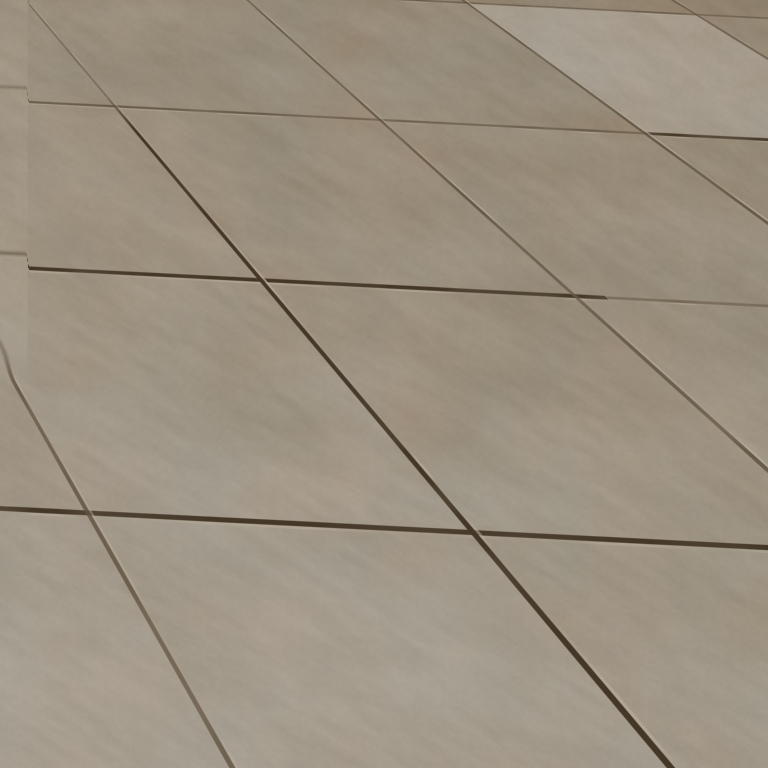
A Shadertoy shader for this texture:

```glsl
// Worn beige stone floor tiles with dark joints, seen in slanted perspective.

const vec3 WARM_STONE = vec3(0.575, 0.525, 0.452);
const vec3 PALE_STONE = vec3(0.655, 0.620, 0.565);
const vec3 JOINT_DARK = vec3(0.265, 0.215, 0.155);
const vec3 JOINT_WORN = vec3(0.440, 0.385, 0.310);
const vec3 EDGE_LIGHT = vec3(0.720, 0.675, 0.600);

float hash(vec2 p) {
    return fract(sin(dot(p, vec2(127.1, 311.7))) * 43758.5453);
}

float noise(vec2 p) {
    vec2 i = floor(p), f = fract(p);
    f = f * f * (3.0 - 2.0 * f);
    return mix(mix(hash(i), hash(i + vec2(1, 0)), f.x),
               mix(hash(i + vec2(0, 1)), hash(i + vec2(1, 1)), f.x), f.y);
}

float fbm(vec2 p) {
    float sum = 0.0, amp = 0.5;
    for (int i = 0; i < 5; i++) {
        sum += amp * noise(p);
        p = mat2(1.6, 1.2, -1.2, 1.6) * p + 7.3;
        amp *= 0.5;
    }
    return sum;
}

// Canvas position (y down) to tile coordinates: x counts columns, y counts rows.
vec2 floorCoord(vec2 p) {
    vec2 corner = vec2(0.1497, 0.1385);
    vec2 columnStep = vec2(0.3451, 0.0176);
    vec2 rowStep = vec2(0.1371, 0.1693);
    float recession = 0.156;
    return 1.0 + inverse(mat2(columnStep, rowStep + recession * p)) * (p - corner);
}

// Signed canvas distances to the nearest column joint and row joint.
vec2 jointDistance(vec2 p, vec2 grid) {
    float e = 0.001;
    vec2 dx = (floorCoord(p + vec2(e, 0)) - grid) / e;
    vec2 dy = (floorCoord(p + vec2(0, e)) - grid) / e;
    return (grid - round(grid)) / sqrt(dx * dx + dy * dy);
}

float band(float d, float halfWidth, float blur) {
    return 1.0 - smoothstep(halfWidth - blur, halfWidth + blur, abs(d));
}

// Stone tint: paler toward the near left, with clouds, streaks and per-tile shifts.
vec3 stone(vec2 p, vec2 grid) {
    vec2 tile = floor(grid);
    float pale = 0.2 + 0.75 * p.y - 0.27 * (p.x - 0.3);
    pale += 0.12 * (hash(tile + 3.0) - 0.5);
    pale += 0.75 * float(tile == vec2(3, 0)) - 0.3 * float(tile.y < 0.0);
    pale += 0.7 * (fbm(grid * vec2(3.0, 4.0) + tile * 5.7) - 0.48);

    vec2 along = mat2(0.85, -0.53, 0.53, 0.85) * p;
    float streak = fbm(along * vec2(22.0, 85.0)) - 0.48;
    float grain = noise(p * 230.0) - 0.5;
    float blush = fbm(p * 11.0 + 31.0) - 0.48;
    vec3 color = mix(WARM_STONE, PALE_STONE, clamp(pale, -0.2, 1.15));
    return color + 0.045 * streak + 0.012 * grain + blush * vec3(0.03, -0.005, -0.02);
}

// Lays one joint over the color: a dark gap with a chipped light rim beside it.
vec3 addJoint(vec3 color, float d, float halfWidth, float depth, float chips, float blur) {
    float rim = band(d - halfWidth * 1.5, halfWidth * 0.6, blur);
    color = mix(color, EDGE_LIGHT, rim * chips);
    vec3 gap = mix(JOINT_WORN, JOINT_DARK, depth);
    return mix(color, gap, band(d, halfWidth, blur) * mix(0.72, 1.0, depth));
}

void mainImage(out vec4 fragColor, in vec2 fragCoord) {
    vec2 p = fragCoord / iResolution.xy;
    p.y = 1.0 - p.y;

    // A narrow strip at the far left is slipped upward and faded.
    float strip = (1.0 - smoothstep(0.034, 0.038, p.x)) * (1.0 - smoothstep(0.45, 0.5, p.y));
    vec2 q = p + vec2(0.0, 0.018 * strip);
    vec2 grid = floorCoord(q);
    vec2 line = round(grid);
    vec2 d = jointDistance(q, grid);

    vec3 color = stone(p, grid) + 0.02 * strip;

    // Joint depth differs by line and by segment, and chips run along it.
    float columnDepth = line.x == 1.0 ? smoothstep(0.9, 1.2, grid.y) : 0.3;
    float rowDepth = line.y >= 2.0 ? 0.9 : 0.25;
    rowDepth *= 1.0 - 0.95 * float(line.y == 2.0 && grid.x > 2.1);
    rowDepth += 0.6 * float(line.y == 1.0 && grid.x > 3.0);
    vec2 wear = vec2(noise(vec2(grid.y * 9.0, line.x * 17.0)),
                     noise(vec2(grid.x * 9.0, line.y * 23.0 + 5.0)));
    vec2 chips = smoothstep(0.35, 0.95, wear) * vec2(0.7, 0.5) + 0.08;
    vec2 depth = clamp(vec2(columnDepth, rowDepth) + 0.3 * (wear - 0.5), 0.0, 1.0);
    depth *= 1.0 - 0.7 * strip;

    float blur = max(0.0011, 0.75 / iResolution.y) + 0.003 * strip;
    vec2 halfWidth = (0.0013 + 0.0027 * p.y) * mix(vec2(0.75), vec2(1.05), depth);
    color = addJoint(color, d.y, halfWidth.y, depth.y, chips.y, blur);
    color = addJoint(color, d.x, halfWidth.x, depth.x, chips.x, blur);

    fragColor = vec4(clamp(color, 0.0, 1.0), 1.0);
}
```
